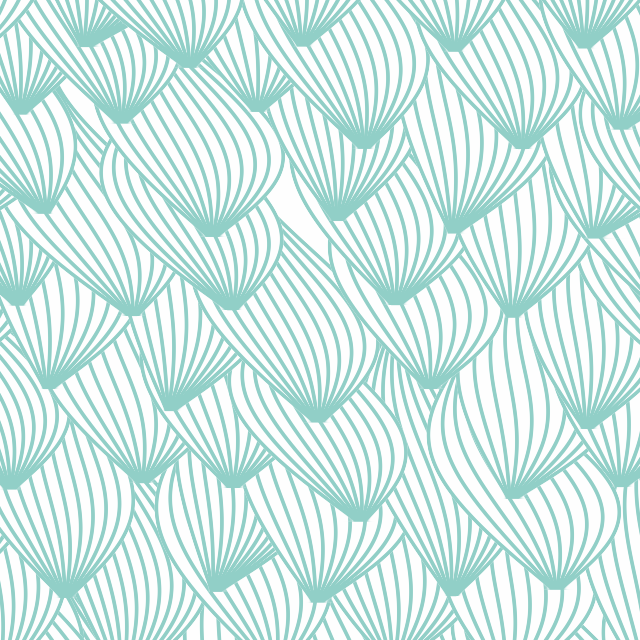
A WebGL 2 fragment shader for this pattern:

```glsl
#version 300 es
precision highp float;

uniform vec2 u_resolution;
out vec4 outColor;

const float PI = 3.14159265;
const vec2 SPACING = vec2(0.2, 0.143);

vec4 hash4(vec2 cell) {
    vec4 q = fract(cell.xyxy * vec4(0.1031, 0.1030, 0.0973, 0.1099) + 0.37);
    q += dot(q, q.wzxy + 33.33);
    return fract((q.xxyz + q.yzzw) * q.zywx);
}

// Half-width of a petal at height t, narrow at the tip and at the crown
float halfWidth(float t, float fullness) {
    return 0.004 + fullness * pow(max(sin(PI * pow(t, 0.85)), 0.0), 1.2);
}

// Position across the petal: -1 on its left edge, 1 on its right edge
float across(vec2 p, float height, float lean, float sway, float fullness) {
    float t = clamp(p.y / height, 0.0, 1.0);
    float axis = lean * t + sway * sin(PI * t) + 0.018 * sin(2.0 * PI * t);
    return (p.x - axis) / halfWidth(t, fullness);
}

// Returns line ink in x and petal coverage in y; p is measured from the tip
vec2 petal(vec2 p, vec2 cell, float pixel) {
    vec4 rnd = hash4(cell + 71.0);
    float height = mix(0.36, 0.46, rnd.x);
    if (p.y < -pixel || p.y > height + pixel) return vec2(0.0);

    float lean = mix(-0.15, 0.08, rnd.y);
    float sway = mix(-0.05, 0.045, rnd.z);
    float fullness = mix(0.108, 0.13, rnd.w);
    float strands = 9.0 + floor(3.0 * fract(rnd.x * 7.0 + rnd.w));

    // Gradient turns the across coordinate into true distance
    float e = 0.0005;
    float u = across(p, height, lean, sway, fullness);
    float ux = across(p + vec2(e, 0.0), height, lean, sway, fullness);
    float uy = across(p + vec2(0.0, e), height, lean, sway, fullness);
    float slope = length(vec2(ux - u, uy - u)) / e;

    float s = (0.5 * u + 0.5) * strands;
    float nearest = clamp(round(s), 0.0, strands);
    float lineDistance = abs(s - nearest) * 2.0 / (strands * slope);
    float edgeDistance = (abs(u) - 1.0) / slope;

    float stroke = 0.0029;
    float soft = 0.6 * pixel;
    float ink = 1.0 - smoothstep(stroke - soft, stroke + soft, lineDistance);
    float cover = 1.0 - smoothstep(stroke - soft, stroke + soft, edgeDistance);
    cover *= smoothstep(-soft, soft, p.y) * smoothstep(-soft, soft, height - p.y);
    return vec2(ink, cover);
}

void main() {
    vec2 p = gl_FragCoord.xy / u_resolution.y;
    float pixel = 1.0 / u_resolution.y;
    float ink = 0.0;

    // Paint from low rows to high ones, so higher tips overlap the petals below
    for (int j = -4; j <= 1; j++) {
        float row = floor(p.y / SPACING.y) + float(j);
        float stagger = 0.5 * mod(row, 2.0);
        for (int i = -2; i <= 2; i++) {
            float column = floor(p.x / SPACING.x - stagger) + float(i);
            vec2 cell = vec2(column, row);
            vec2 jitter = (hash4(cell + 19.0).xy - 0.5) * vec2(0.075, 0.08);
            vec2 tip = (cell + vec2(0.5 + stagger, 0.5)) * SPACING + jitter;
            vec2 layer = petal(p - tip, cell, pixel);
            ink = mix(ink, layer.x, layer.y);
        }
    }

    vec3 paper = vec3(0.995);
    vec3 teal = vec3(0.57, 0.81, 0.78);
    outColor = vec4(mix(paper, teal, ink), 1.0);
}
```
